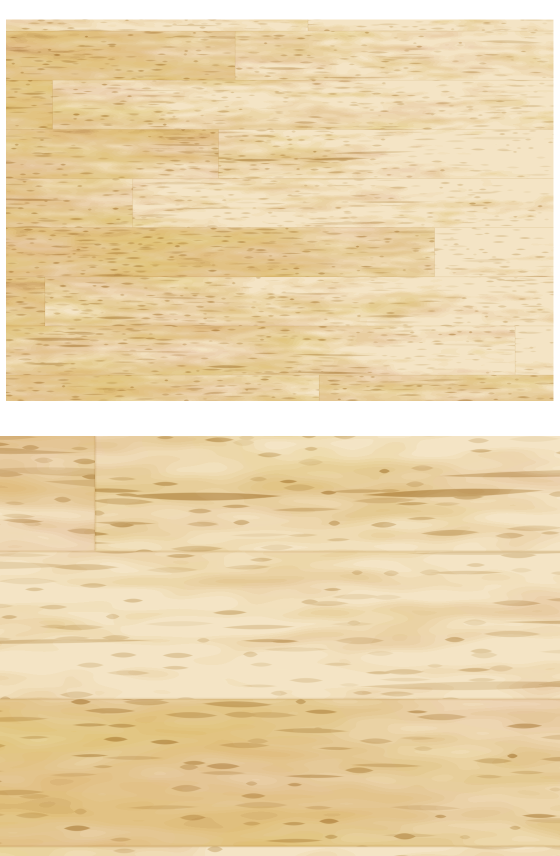
Top, the full canvas; bottom, a detail of the centre.
Give the GLSL for this texture, as a Shadertoy shader.

```glsl
const vec2 BOARD_MIN = vec2(0.0104, 0.045);
const vec2 BOARD_MAX = vec2(0.988, 0.953);
const float ROW_ORIGIN = -0.01;       // lower edge of the first row
const float ROW_HEIGHT = 0.117;
const float TONE_LEVELS = 13.0;       // flat colour steps between pale and dark
const float TONE_BIAS = -0.05;
const float LIGHT_FALL = 0.21;        // darker at the left, paler at the right
const float GRAIN_STRENGTH = 0.85;
const float SEAM_WIDTH = 0.0016;

const vec3 MARGIN = vec3(1.0);
const vec3 GRAIN_TINT = vec3(0.80, 0.70, 0.51);
const vec3 SEAM_TINT = vec3(0.95, 0.92, 0.86);
const vec3 BLUSH = vec3(0.004, -0.008, 0.035);
const vec3 WOOD[5] = vec3[5](
    vec3(0.957, 0.896, 0.772), vec3(0.925, 0.835, 0.665), vec3(0.892, 0.782, 0.570),
    vec3(0.885, 0.755, 0.500), vec3(0.810, 0.655, 0.405));

// Per row, from the bottom: joint position, tone left of it, tone right of it
const vec3 PLANKS[9] = vec3[9](
    vec3(0.570, 0.42, 0.60), vec3(0.920, 0.38, 0.12), vec3(0.080, 0.46, 0.28),
    vec3(0.776, 0.50, 0.17), vec3(0.237, 0.24, 0.15), vec3(0.390, 0.44, 0.17),
    vec3(0.094, 0.58, 0.22), vec3(0.420, 0.50, 0.32), vec3(0.550, 0.06, 0.22));

vec3 hash3(vec2 p) {
    vec3 q = fract(p.xyx * vec3(0.1031, 0.1030, 0.0973));
    q += dot(q, q.yxz + 33.33);
    return fract((q.xxy + q.yzz) * q.zyx);
}

float cornerSlope(vec2 cell, vec2 offset) {
    float angle = 6.2832 * hash3(cell).x;
    return dot(vec2(cos(angle), sin(angle)), offset);
}

float gradientNoise(vec2 p) {
    vec2 i = floor(p), f = fract(p);
    vec2 u = f * f * f * (f * (f * 6.0 - 15.0) + 10.0);
    vec2 e = vec2(1.0, 0.0);
    return mix(mix(cornerSlope(i, f), cornerSlope(i + e, f - e), u.x),
               mix(cornerSlope(i + e.yx, f - e.yx), cornerSlope(i + 1.0, f - 1.0), u.x), u.y);
}

// Tapered pores, one at most in each cell of a staggered grid
float pores(vec2 p, vec2 cell, float density, float seed) {
    vec2 g = p / cell;
    float row = floor(g.y);
    float stagger = 17.0 * hash3(vec2(row, seed)).x;
    vec2 id = vec2(floor(g.x + stagger), row);
    vec3 size = hash3(id + seed);
    vec3 place = hash3(id + seed + 57.0);
    vec2 halfSize = mix(vec2(0.12, 0.10), vec2(0.42, 0.22), size.xy);
    vec2 f = fract(vec2(g.x + stagger, g.y)) - 0.5;
    f -= (place.xy - 0.5) * (1.0 - 2.0 * halfSize);
    float along = f.x / halfSize.x;
    float edge = (halfSize.y * (1.0 - along * along) - abs(f.y)) * cell.y;
    float px = 0.5 / iResolution.y;
    float clump = 1.0 + 1.6 * gradientNoise(vec2(id.x - stagger, row) * cell * vec2(3.0, 13.0));
    float present = step(size.z, density * clump);
    return present * mix(0.3, 1.0, place.z) * smoothstep(-px, px, edge);
}

vec3 woodRamp(float tone) {
    vec3 col = WOOD[0];
    for (int i = 1; i < 5; i++)
        col = mix(col, WOOD[i], clamp(tone * 4.0 - float(i - 1), 0.0, 1.0));
    return col;
}

vec3 boardColor(vec2 uv, float aspect) {
    // Plank layout
    float rowPos = (uv.y - ROW_ORIGIN) / ROW_HEIGHT;
    float row = clamp(floor(rowPos), 0.0, 8.0);
    vec3 plank = PLANKS[int(row)];
    float side = step(plank.x, uv.x);
    vec3 vary = hash3(vec2(row * 3.0 + 5.0, side + 2.0));

    // Grain space: each plank has its own offset and slight slope
    vec2 p = vec2(uv.x * aspect, uv.y);
    p.y += (vary.x - 0.35) * 0.025 * p.x + 0.006 * gradientNoise(p * vec2(3.0, 9.0));
    p += vary.yz * 7.0;

    // Mottled tone in flat steps
    float tone = mix(plank.y, plank.z, side) + TONE_BIAS;
    tone += LIGHT_FALL * (1.0 - 2.0 * smoothstep(0.0, 1.0, uv.x));
    tone += 0.42 * gradientNoise(p * vec2(1.8, 10.0));
    tone += 0.34 * gradientNoise(p * vec2(6.0, 30.0) + 11.0);
    tone += 0.28 * gradientNoise(p * vec2(2.5, 65.0) + 23.0);
    tone += 0.30 * gradientNoise(p * vec2(21.0, 85.0) + 37.0);
    tone = clamp(tone, 0.0, 1.0);
    vec3 col = woodRamp(floor(tone * TONE_LEVELS + 0.5) / TONE_LEVELS);
    float blush = gradientNoise(p * vec2(4.0, 22.0) + 51.0);
    col += BLUSH * floor(blush * 6.0 + 0.5) / 3.0 * smoothstep(0.0, 0.3, tone);

    // Short, medium and long pores
    float grain = pores(p, vec2(0.034, 0.011), 0.32, 3.0);
    grain = max(grain, 0.8 * pores(p + 0.3, vec2(0.070, 0.012), 0.36, 19.0));
    grain = max(grain, pores(p + 0.7, vec2(0.230, 0.016), 0.16, 41.0));
    grain *= GRAIN_STRENGTH * mix(0.6, 1.0, smoothstep(0.0, 0.4, tone));
    col *= mix(vec3(1.0), GRAIN_TINT, grain);

    // Faint glue seams
    float rowSeam = abs(rowPos - floor(rowPos + 0.5)) * ROW_HEIGHT;
    float joint = abs(uv.x - plank.x) * aspect;
    float seam = 1.0 - smoothstep(0.0, SEAM_WIDTH, min(rowSeam, joint));
    return col * mix(vec3(1.0), SEAM_TINT, seam);
}

void mainImage(out vec4 fragColor, in vec2 fragCoord) {
    float aspect = iResolution.x / iResolution.y;
    vec3 sum = vec3(0.0);
    // Four samples smooth the steps and the plank edges
    for (int i = 0; i < 4; i++) {
        vec2 jitter = vec2(float(i & 1), float(i >> 1)) * 0.5 - 0.25;
        vec2 uv = (fragCoord + jitter) / iResolution.xy;
        vec2 inside = step(BOARD_MIN, uv) * step(uv, BOARD_MAX);
        sum += mix(MARGIN, boardColor(uv, aspect), inside.x * inside.y);
    }
    fragColor = vec4(sum * 0.25, 1.0);
}
```
